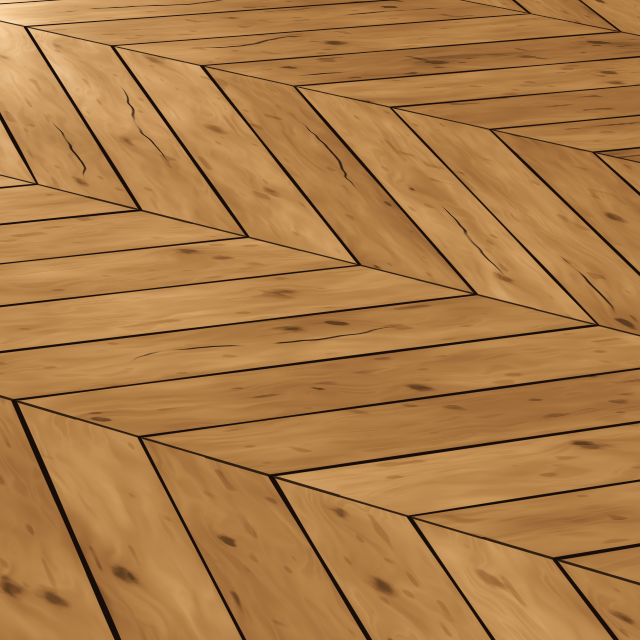
Give the GLSL for this texture, as a WebGL 2 fragment shader.

```glsl
#version 300 es
precision highp float;
// Worn oak chevron parquet seen in perspective under a warm light from the upper left.
// A projective map takes the canvas to floor units (board index, strip index); every
// strip is sheared alternately into boards, which get their own grain, knots and cracks.
uniform vec2 u_resolution;
out vec4 outColor;

// Floor to canvas: columns are one board along a seam, one strip across, and the origin.
const mat3 FLOOR_TO_CANVAS = mat3(
    0.1570, -0.0536, -0.0195,
   -0.1694,  0.4754,  0.2026,
    0.0586,  0.7122,  1.0);
const float SHEAR = 6.34;          // boards a joint shifts by across a slanted strip
const float BOARD_LENGTH = 6.0;    // board length in board widths
const float JOINT_WIDTH = 0.021;   // half width, in board widths
const float SEAM_WIDTH = 0.0040;   // half width, in strips
const float FIBRE_FREQ = 18.0;     // fibres across a board
const float BASE_TONE = 2.0;       // position on the wood ramp, 0 to 4
const vec2 GLOW_CENTER = vec2(0.0, 0.97);

const vec3 GAP    = vec3(0.09, 0.05, 0.03);
const vec3 UMBER  = vec3(0.37, 0.24, 0.12);
const vec3 BROWN  = vec3(0.60, 0.40, 0.21);
const vec3 OAK    = vec3(0.69, 0.49, 0.27);
const vec3 HONEY  = vec3(0.79, 0.59, 0.36);
const vec3 CREAM  = vec3(0.87, 0.72, 0.54);

float hash(vec2 p) {
    vec3 q = fract(vec3(p.xyx) * 0.1031);
    q += dot(q, q.yzx + 33.33);
    return fract((q.x + q.y) * q.z);
}

float noise(vec2 p) {
    vec2 i = floor(p), f = fract(p);
    f = f * f * (3.0 - 2.0 * f);
    return mix(mix(hash(i), hash(i + vec2(1, 0)), f.x),
               mix(hash(i + vec2(0, 1)), hash(i + vec2(1, 1)), f.x), f.y);
}

float fbm(vec2 p) {
    float sum = 0.0, amp = 0.533;
    for (int i = 0; i < 4; i++) {
        sum += amp * noise(p);
        p = p * 2.03 + 17.1;
        amp *= 0.5;
    }
    return sum;
}

// Smooth coverage of a line of the given half width at distance d.
float line(float d, float halfWidth, float px) {
    return 1.0 - smoothstep(halfWidth - 0.7 * px, halfWidth + 0.7 * px, d);
}

vec3 woodRamp(float t) {
    vec3 c = mix(UMBER, BROWN, clamp(t, 0.0, 1.0));
    c = mix(c, OAK, clamp(t - 1.0, 0.0, 1.0));
    c = mix(c, HONEY, clamp(t - 2.0, 0.0, 1.0));
    return mix(c, CREAM, clamp(t - 3.0, 0.0, 1.0));
}

// Tone offset in x and dark crack coverage in y; p is (along, across) in board widths.
vec2 boardSurface(vec2 p, vec2 id, float px) {
    float seed = hash(id + 7.3);
    vec2 q = p + floor(vec2(seed, hash(id + 2.9)) * 90.0);
    float warp = fbm(q * vec2(0.9, 2.2));
    float dark = 0.0;

    // Knots bend the fibres and stain the wood.
    for (int i = 0; i < 3; i++) {
        vec2 k = id + float(i) * 13.7;
        vec2 center = vec2(hash(k + 1.1) * BOARD_LENGTH, mix(0.15, 0.85, hash(k + 4.2)));
        float radius = mix(0.04, 0.13, hash(k + 8.6)) * step(0.4, hash(k + 5.5));
        vec2 d = (p - center) * vec2(0.65, 1.0);
        float r = length(d) + 0.12 * (fbm(q * 7.0) - 0.5);
        warp += 0.5 * exp(-dot(d, d) * 22.0) * step(0.001, radius);
        dark += 1.5 * (1.0 - smoothstep(0.2 * radius, radius + 0.01, r)) * step(0.001, radius);
        dark += 0.45 * exp(-dot(d, d) * 18.0) * step(0.001, radius);
    }

    // Fine fibres, broader growth bands and cloudy stains.
    float across = q.y + 0.4 * warp;
    float detail = 1.0 - smoothstep(0.35, 1.3, px * FIBRE_FREQ);
    float fibre = noise(vec2(q.x * 2.6, across * FIBRE_FREQ));
    float band = noise(vec2(q.x * 0.7, across * 7.0));
    float pores = smoothstep(0.6, 0.9, fibre) * smoothstep(0.3, 0.65, fbm(q * 1.3 + 5.0));
    float flecks = smoothstep(0.84, 0.95, noise(q * vec2(4.0, 9.0)));
    float tone = 1.0 * (seed - 0.5) + 1.8 * (fbm(q * vec2(0.8, 1.6) + 40.0) - 0.5);
    tone += 0.7 * (band - 0.5) + detail * (0.8 * (fibre - 0.5) - 0.65 * pores);
    tone -= dark + 0.8 * flecks;

    // Some boards carry a long wandering split that tapers at both ends.
    float start = hash(id + 3.7) * 3.5;
    float t = clamp((p.x - start) / mix(1.0, 3.0, hash(id + 6.1)), 0.0, 1.0);
    float path = mix(0.25, 0.75, hash(id + 9.4)) + 0.35 * (fbm(vec2(q.x * 0.9, seed * 50.0)) - 0.5);
    float taper = 4.0 * t * (1.0 - t) * step(0.58, hash(id + 11.8));
    float split = line(abs(p.y - path), 0.014 * taper, px) * smoothstep(0.0, 0.5, taper);
    return vec2(tone, split * smoothstep(0.2, 0.5, noise(q * vec2(2.5, 1.0))));
}

void main() {
    vec2 uv = gl_FragCoord.xy / u_resolution;
    vec3 h = inverse(FLOOR_TO_CANVAS) * vec3(uv, 1.0);
    vec2 ground = h.xy / h.z;
    vec2 dx = dFdx(ground), dy = dFdy(ground);

    // Chevron layout: every second strip is sheared.
    float strip = floor(ground.y), along = fract(ground.y);
    float odd = mod(strip, 2.0);
    float s = ground.x - SHEAR * (floor(strip * 0.5) + odd * along);
    vec2 shear = vec2(1.0, -SHEAR * odd);
    float boardPx = length(vec2(dot(dx, shear), dot(dy, shear)));
    float stripPx = length(vec2(dx.y, dy.y));

    vec2 surface = boardSurface(vec2(along * BOARD_LENGTH, fract(s)), vec2(floor(s), strip) + 50.0, boardPx);
    float jointDist = abs(s - round(s));
    float seamDist = min(along, 1.0 - along);

    // Window light fades away from the upper left.
    float glow = exp(-length((uv - GLOW_CENTER) * vec2(3.6, 4.2)));
    float tone = BASE_TONE + surface.x + 1.7 * glow + 0.25 * (1.0 - odd) - 0.4 * uv.x * uv.y;
    tone -= 0.5 * exp(-jointDist * 28.0);
    vec3 color = woodRamp(tone) + vec3(0.16, 0.19, 0.21) * glow * glow;

    // Open joints of uneven width, thin seams and splits.
    float wear = mix(0.6, 1.35, noise(vec2(along * 5.0, round(s) * 7.0 + strip * 31.0)));
    float gap = line(jointDist, JOINT_WIDTH * wear, boardPx);
    gap = max(gap, 0.85 * line(seamDist, SEAM_WIDTH * wear, stripPx));
    gap = max(gap, 0.85 * surface.y);
    outColor = vec4(mix(color, GAP, gap), 1.0);
}
```
